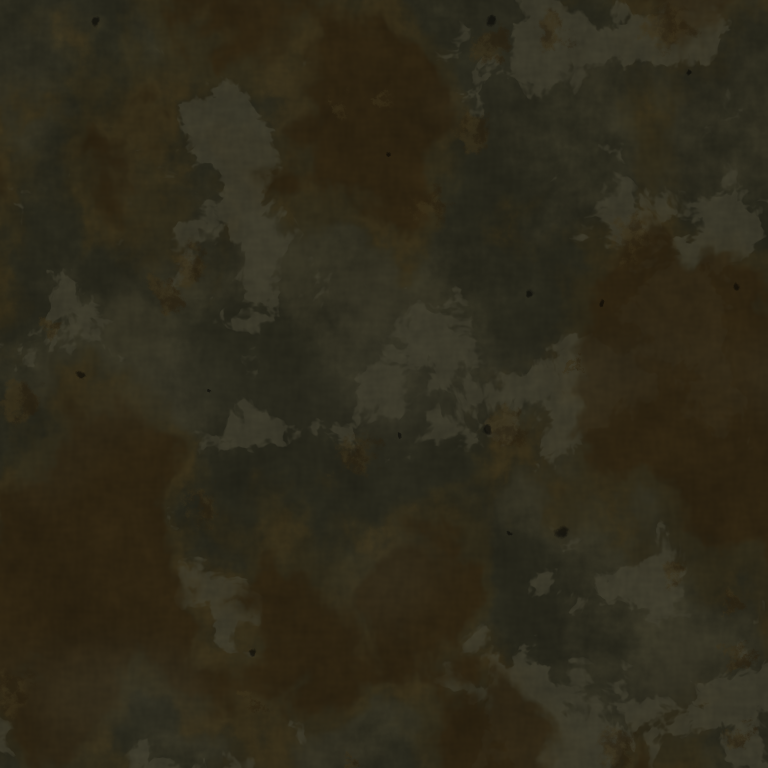
A Shadertoy shader for this texture:

```glsl
#define DARK  vec3(0.150, 0.147, 0.102)
#define STONE vec3(0.200, 0.190, 0.132)
#define PALE  vec3(0.252, 0.242, 0.182)
#define OLIVE vec3(0.182, 0.161, 0.092)
#define OCHRE vec3(0.222, 0.185, 0.098)
#define RUST  vec3(0.172, 0.132, 0.062)
#define PATCH_SCALE 3.2
#define FLAKE_SCALE 5.0
#define SPOT_CELLS 11.0
#define PIT_CELLS 7.0
#define GRAIN 0.13

vec2 hash2(vec2 cell) {
    vec3 q = fract(cell.xyx * vec3(0.1031, 0.1030, 0.0973));
    q += dot(q, q.yzx + 33.33);
    return fract((q.xx + q.yz) * q.zy);
}

vec2 gradient(vec2 cell) {
    float angle = 6.2832 * hash2(cell).x;
    return vec2(cos(angle), sin(angle));
}

float gradientNoise(vec2 p) {
    vec2 i = floor(p), f = p - i;
    vec2 u = f * f * f * (f * (f * 6.0 - 15.0) + 10.0);
    vec2 e = vec2(1.0, 0.0);
    float low = mix(dot(gradient(i), f), dot(gradient(i + e), f - e), u.x);
    float high = mix(dot(gradient(i + e.yx), f - e.yx),
                     dot(gradient(i + e.xx), f - e.xx), u.x);
    return mix(low, high, u.y);
}

// Gain sets how ragged the outlines become
float fbm(vec2 p, float gain) {
    float sum = 0.0, amplitude = 1.0;
    for (int i = 0; i < 6; i++) {
        sum += amplitude * gradientNoise(p);
        p = mat2(1.6, 1.2, -1.2, 1.6) * p + 17.3;
        amplitude *= gain;
    }
    return sum;
}

// One randomly placed blob per cell; density is the share of cells in use
float scatter(vec2 p, float radius, float density, float seed) {
    vec2 cell = floor(p);
    float cover = 0.0;
    for (int y = -1; y <= 1; y++)
    for (int x = -1; x <= 1; x++) {
        vec2 c = cell + vec2(x, y);
        vec2 kind = hash2(c + seed + 51.0);
        float size = radius * (0.5 + kind.y);
        float d = length(p - c - hash2(c + seed));
        cover = max(cover, step(kind.x, density) * (1.0 - smoothstep(size * 0.4, size, d)));
    }
    return cover;
}

void mainImage(out vec4 fragColor, in vec2 fragCoord) {
    vec2 uv = fragCoord / min(iResolution.x, iResolution.y);
    vec2 warp = vec2(fbm(uv * 6.0 + 3.0, 0.5), fbm(uv * 6.0 + 41.0, 0.5));
    vec2 p = uv + 0.035 * warp;
    float fine = fbm(uv * 34.0 + 9.0, 0.6);

    // Mottled dark stone
    float cloud = fbm(p * 4.0 + 70.0, 0.55);
    vec3 color = mix(DARK, STONE, smoothstep(-0.22, 0.5, cloud + 0.12 * fine));

    // Rust stains: olive fringe, ochre rim, brown core
    float stain = fbm(p * vec2(1.15, 0.9) * PATCH_SCALE + 23.0, 0.5) + 0.05 * fine;
    float rim = smoothstep(-0.06, 0.08, stain) * (1.0 - smoothstep(0.1, 0.24, stain));
    float rimBreaks = smoothstep(-0.25, 0.4, fbm(uv * 9.0 + 5.0, 0.6));
    color = mix(color, OLIVE, 0.85 * smoothstep(-0.16, 0.06, stain));
    color = mix(color, OCHRE, 0.75 * rim * rimBreaks);
    color = mix(color, RUST, 0.9 * smoothstep(0.08, 0.24, stain));
    color *= 1.0 + 0.13 * fbm(uv * 8.0 + 90.0, 0.55);

    // Pale flakes with ragged edges, gathered in a few regions
    float region = gradientNoise(uv * 2.3 + 12.6);
    float flake = fbm(p * FLAKE_SCALE + 130.0, 0.62) + 0.7 * region - 0.5 * max(stain, 0.0);
    float flakeMask = smoothstep(0.22, 0.34, flake) * (1.0 - 0.8 * smoothstep(0.05, 0.2, stain));
    float haze = smoothstep(0.0, 0.6, gradientNoise(uv * 5.0 + 61.0));
    color = mix(color, PALE, 0.7 * flakeMask);
    color = mix(color, PALE, 0.35 * haze);

    // Small rusty spots and tiny dark pits
    vec2 rough = 0.025 * vec2(fine, fbm(uv * 34.0 + 77.0, 0.6));
    float spot = scatter((uv + rough) * SPOT_CELLS, 0.25, 0.22, 7.0);
    color = mix(color, mix(RUST, OCHRE, smoothstep(-0.3, 0.3, fine)), 0.65 * spot);
    float pit = scatter((uv + 0.2 * rough) * PIT_CELLS, 0.045, 0.2, 29.0);
    color *= 1.0 - 0.5 * pit;

    // Woven grain
    float weave = gradientNoise(uv * vec2(150.0, 45.0)) + gradientNoise(uv * vec2(45.0, 150.0) + 8.0);
    color *= 1.0 + GRAIN * (0.4 * weave + 0.6 * fine);

    fragColor = vec4(color, 1.0);
}
```
